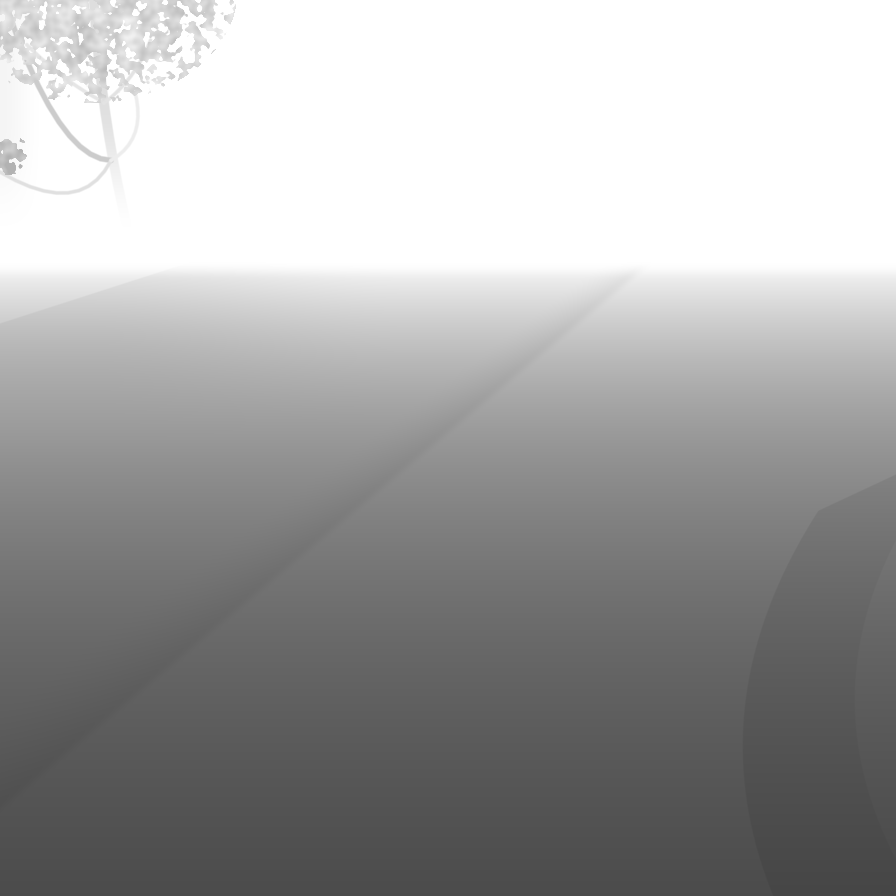
This texture map is drawn by a Shadertoy shader. Its source:

```glsl
// A grey depth map: a ground plane receding to a white sky, with a bank,
// a diagonal ridge, a rounded rock at the right and a hazy tree at top left.
// Ground tone is perspective 1/y; the tree is Bezier limbs and noise leaves.

float hash(vec2 p) {
    p = fract(p * vec2(0.1031, 0.1137));
    p += dot(p, p.yx + 33.3);
    return fract((p.x + p.y) * p.x * 7.3);
}

vec2 gradientAt(vec2 cell) {
    float angle = 6.2832 * hash(cell + 17.0);
    return vec2(cos(angle), sin(angle));
}

float gradientNoise(vec2 p) {
    vec2 i = floor(p), f = fract(p);
    vec2 w = f * f * f * (f * (f * 6.0 - 15.0) + 10.0);
    vec2 e = vec2(1.0, 0.0);
    float low = mix(dot(gradientAt(i), f), dot(gradientAt(i + e), f - e), w.x);
    float high = mix(dot(gradientAt(i + e.yx), f - e.yx),
                     dot(gradientAt(i + e.xx), f - e.xx), w.x);
    return mix(low, high, w.y);
}

float segmentDistance(vec2 p, vec2 a, vec2 b) {
    vec2 ab = b - a;
    return length(p - a - ab * clamp(dot(p - a, ab) / dot(ab, ab), 0.0, 1.0));
}

// Coverage of a quadratic Bezier limb of the given half width
float limb(vec2 p, vec2 a, vec2 b, vec2 c, float halfWidth, float px) {
    float d = 1.0;
    vec2 last = a;
    for (int i = 1; i <= 10; i++) {
        float t = float(i) / 10.0;
        vec2 next = mix(mix(a, b, t), mix(b, c, t), t);
        d = min(d, segmentDistance(p, last, next));
        last = next;
    }
    return 1.0 - smoothstep(halfWidth - px, halfWidth + px, d);
}

float groundTone(vec2 p, float px) {
    float drop = max(0.707 - p.y, 0.0);
    float tone = 1.0 / (1.02 + 3.35 * drop);

    // Bank at the left, just below the horizon
    float bank = 1.0 - smoothstep(-px, px, p.y - 0.639 - 0.322 * p.x);
    bank *= smoothstep(0.5, 0.64, p.y) * (1.0 - smoothstep(0.1, 0.45, p.x));
    tone *= 1.0 - 0.05 * bank;

    // Diagonal ridge, darkest along its lower edge
    float lower = 0.099 + 0.841 * p.x, upper = 0.207 + 0.741 * p.x;
    float across = clamp((upper - p.y) / max(upper - lower, 0.01), 0.0, 1.0);
    float ridge = pow(across, 1.4) * smoothstep(-0.01, 0.007, p.y - lower);
    tone *= 1.0 - 0.055 * ridge;

    // Rock with a slanted top and a nearer, lighter inner face
    vec2 dy = p.yy - vec2(0.167, 0.219);
    float outer = smoothstep(-px, px, p.x - 0.829 - 1.22 * dy.x * dy.x);
    outer *= 1.0 - smoothstep(-px, px, p.y - 0.434 - 0.467 * (p.x - 0.922));
    float inner = smoothstep(-px, px, p.x - 0.954 - 1.45 * dy.y * dy.y);
    tone *= 1.0 - outer * mix(0.075, 0.035, inner);

    // Haze into the sky
    return mix(tone, 1.0, smoothstep(0.688, 0.71, p.y));
}

float treeTone(vec2 p, float px) {
    float tone = 1.0 - 0.04 * (1.0 - smoothstep(0.0, 0.05, p.x))
               * smoothstep(0.73, 0.86, p.y);

    // Trunk, fading downward
    float trunk = limb(p, vec2(0.143, 0.742), vec2(0.112, 0.87),
                       vec2(0.104, 1.01), 0.0055, px);
    tone = mix(tone, 0.87, trunk * smoothstep(0.735, 0.9, p.y));

    // Boughs and hanging vines
    vec2 fork = vec2(0.124, 0.821);
    tone = mix(tone, 0.8, limb(p, vec2(0.008, 0.99), vec2(0.066, 0.822), fork, 0.003, px));
    tone = mix(tone, 0.88, limb(p, vec2(0.0, 0.808), vec2(0.09, 0.755), fork, 0.002, px));
    tone = mix(tone, 0.93, limb(p, fork, vec2(0.165, 0.845), vec2(0.15, 0.9), 0.002, px));
    tone = mix(tone, 0.89, limb(p, vec2(0.116, 0.885), vec2(0.15, 0.91), vec2(0.168, 0.955), 0.002, px));
    tone = mix(tone, 0.9, limb(p, vec2(0.112, 0.888), vec2(0.07, 0.91), vec2(0.03, 0.95), 0.002, px));

    // Leaf clumps: a wide canopy and a small tuft at the left edge
    float canopy = 1.0 - length((p - vec2(0.1, 1.01)) / vec2(0.165, 0.125));
    float tuft = 1.0 - length((p - vec2(0.009, 0.827)) / vec2(0.026, 0.022));
    float mass = max(min(canopy, 0.45), min(tuft, 0.45));
    float grain = gradientNoise(p * 75.0) + 0.6 * gradientNoise(p * 170.0 + 9.0);
    float leaves = smoothstep(-0.05, 0.05, grain + 1.1 * mass - 0.22);
    float shade = 0.84 + 0.14 * gradientNoise(p * 38.0 + 4.0)
                + 0.1 * gradientNoise(p * 110.0);
    shade -= 0.1 * step(0.0, tuft);
    return mix(tone, clamp(shade, 0.7, 0.95), leaves * step(0.0, mass));
}

void mainImage(out vec4 fragColor, in vec2 fragCoord) {
    vec2 p = fragCoord / iResolution.xy;
    float px = 1.0 / iResolution.y;
    float tone = min(groundTone(p, px), treeTone(p, px));
    fragColor = vec4(vec3(tone), 1.0);
}
```
